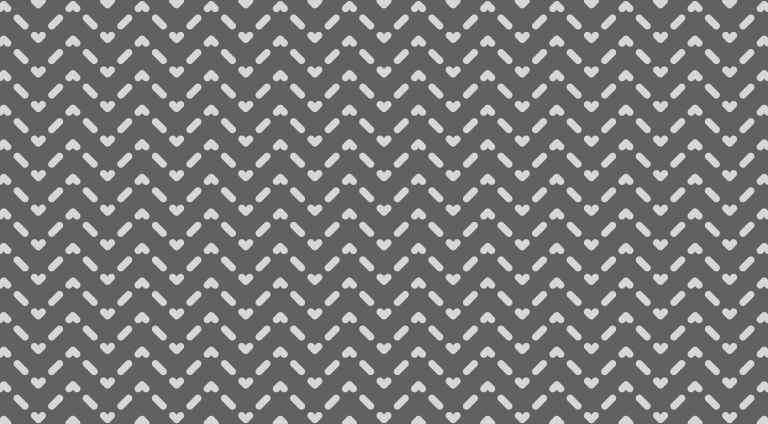
A Shadertoy shader for this pattern:

```glsl
// Pale zigzag rows of rounded dashes with small hearts at every peak and valley, on grey.

// Lengths are in units of one column period.
const float COLUMNS      = 11.11;              // zigzag periods across the canvas
const float ROW_STEP     = 0.5;                // vertical distance between rows
const float ROW_OFFSET   = 0.026;              // height of a valley heart above the centre
const vec2  PEAK         = vec2(0.5, 0.446);   // peak heart relative to the valley heart
const float STROKE       = 0.0515;             // half width of every stroke
const float DASH_REACH   = 0.057;              // half extent of a dash on each axis
const vec2  HEART_REACH  = vec2(0.057, 0.029); // lobe centre relative to the heart centre
const vec3  GROUND_COLOR = vec3(0.38);
const vec3  SHAPE_COLOR  = vec3(0.84);

// Distance to a round-ended stroke from a to b
float capsule(vec2 p, vec2 a, vec2 b) {
    vec2 ap = p - a, ab = b - a;
    float t = clamp(dot(ap, ab) / dot(ab, ab), 0.0, 1.0);
    return length(ap - ab * t) - STROKE;
}

// Two strokes meeting in a V, mirrored about x = 0
float heart(vec2 p) {
    p.x = abs(p.x);
    return capsule(p, vec2(0.0, -HEART_REACH.y), HEART_REACH);
}

// Wrap the height to the nearest row
vec2 repeatRows(vec2 p) {
    p.y -= ROW_STEP * round(p.y / ROW_STEP);
    return p;
}

float zigzag(vec2 p) {
    // Mirror each column so that one rising half describes it
    p.x = abs(p.x - round(p.x));

    float valley = heart(repeatRows(p));
    float peak = heart(-repeatRows(p - PEAK));
    float dash = capsule(repeatRows(p - 0.5 * PEAK), vec2(-DASH_REACH), vec2(DASH_REACH));
    return min(dash, min(valley, peak));
}

void mainImage(out vec4 fragColor, in vec2 fragCoord) {
    float pixel = COLUMNS / iResolution.x;
    vec2 p = (fragCoord - 0.5 * iResolution.xy) * pixel;
    p.y -= ROW_OFFSET;

    // One-pixel soft edge
    float coverage = clamp(0.5 - zigzag(p) / pixel, 0.0, 1.0);
    fragColor = vec4(mix(GROUND_COLOR, SHAPE_COLOR, coverage), 1.0);
}
```
